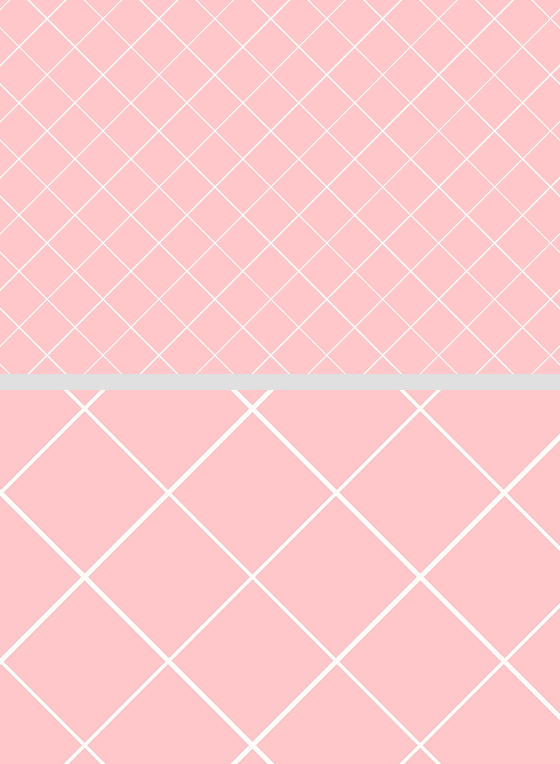
Top: the whole. Bottom: its middle third, enlarged.
A Shadertoy shader for this pattern:

```glsl
// Diagonal lattice of thin off-white lines on flat pink.
// Two line families are repeated with fract in skewed cell coordinates;
// alternate lines are slightly heavier and each has a faint soft fringe.

const vec3  PINK         = vec3(1.0, 0.78, 0.79);
const vec3  LINE_COLOR   = vec3(0.995, 0.985, 0.975);
const vec3  FRINGE_COLOR = vec3(0.95, 0.77, 0.78);

// Lengths are fractions of the canvas width
const vec2  CELL          = vec2(0.0999, 0.1002);  // diamond diagonals
const vec2  CROSSING      = vec2(-0.0164, 0.0);    // one crossing, from centre
const float LINE_WIDTH    = 0.0025;
const float FRINGE_WIDTH  = 0.0008;                // beyond each line edge
const float ALTERNATION   = 0.13;                  // heavier / lighter lines
const float WIDTH_JITTER  = 0.05;

float hash(float n) {
    return fract(sin(n * 12.9898) * 43758.5);
}

// Coverage of a band around a line, smoothed over one pixel
float band(float dist, float halfWidth, float pixel) {
    return clamp((halfWidth - dist) / pixel + 0.5, 0.0, 1.0);
}

// Line and fringe coverage for lines at every integer of t
vec2 lineFamily(float t, float seed, float pixel) {
    float index = floor(t + 0.5);
    float spacing = 1.0 / length(1.0 / CELL);
    float dist = abs(t - index) * spacing;

    // Odd lines are heavier, with a little variation on every line
    float weight = 1.0 + ALTERNATION * (2.0 * mod(index, 2.0) - 1.0);
    weight += WIDTH_JITTER * (2.0 * hash(index + seed) - 1.0);

    float halfWidth = 0.5 * LINE_WIDTH * weight;
    return vec2(band(dist, halfWidth, pixel),
                band(dist, halfWidth + FRINGE_WIDTH, pixel));
}

void mainImage(out vec4 fragColor, in vec2 fragCoord) {
    float pixel = 1.0 / iResolution.x;
    vec2 p = (fragCoord - 0.5 * iResolution.xy) * pixel;
    vec2 cell = (p - CROSSING) / CELL;

    // Rising and falling diagonals
    vec2 rising  = lineFamily(cell.x - cell.y, 17.0, pixel);
    vec2 falling = lineFamily(cell.x + cell.y, 53.0, pixel);
    vec2 cover = max(rising, falling);

    // Fringe lies below the lines
    vec3 color = mix(PINK, FRINGE_COLOR, cover.y);
    color = mix(color, LINE_COLOR, cover.x);
    fragColor = vec4(color, 1.0);
}
```
